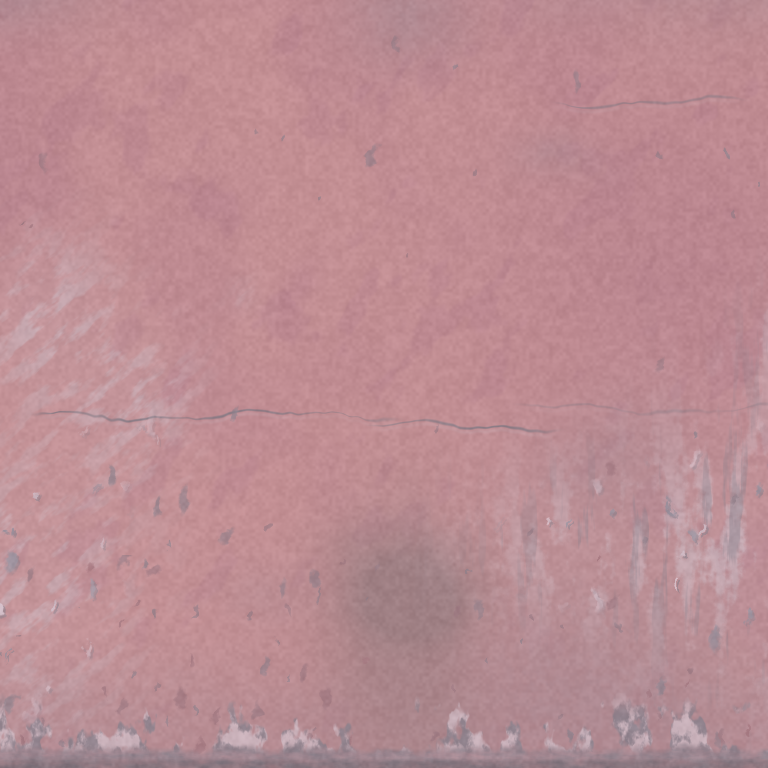
A Shadertoy shader for this texture:

```glsl
// Weathered pink plaster wall with hairline cracks, pale scuffs and a crumbling grey foot.
#define PINK vec3(0.765, 0.562, 0.578)
#define ROSE vec3(0.725, 0.520, 0.558)
#define MAUVE vec3(0.675, 0.535, 0.568)
#define SMUDGE vec3(0.605, 0.490, 0.505)
#define CHALK vec3(0.790, 0.715, 0.750)
#define SLATE vec3(0.540, 0.510, 0.555)
#define GRAIN 0.040
#define CHIP_CELLS 26.0
#define FOOT_HEIGHT 0.022

float hash(vec2 p) {
    vec3 q = fract(p.xyx * vec3(0.1031, 0.1030, 0.0973));
    q += dot(q, q.yzx + 33.33);
    return fract((q.x + q.y) * q.z);
}

float noise(vec2 p) {
    vec2 i = floor(p), f = fract(p);
    f = f * f * (3.0 - 2.0 * f);
    return mix(mix(hash(i), hash(i + vec2(1, 0)), f.x),
               mix(hash(i + vec2(0, 1)), hash(i + 1.0), f.x), f.y);
}

float fbm(vec2 p) {
    float sum = 0.0, amp = 0.53;
    for (int i = 0; i < 4; i++) {
        sum += amp * noise(p);
        p = mat2(1.6, 1.2, -1.2, 1.6) * p + 17.3;
        amp *= 0.5;
    }
    return sum;
}

vec2 turn(vec2 p, float a) {
    return vec2(cos(a) * p.x + sin(a) * p.y, cos(a) * p.y - sin(a) * p.x);
}

// Soft elliptical stain
float stain(vec2 p, vec2 centre, vec2 radius) {
    vec2 d = (p - centre) / radius;
    return exp(-dot(d, d));
}

// Layered-sine hairline: x is the dark line, y the lit lip below it
vec2 crack(vec2 p, float x0, float x1, float y, float seed) {
    float path = y + 0.005 * sin(p.x * 19.0 + seed) + 0.0025 * sin(p.x * 57.0 + seed * 2.0)
               + 0.003 * (noise(vec2(p.x * 90.0, seed)) - 0.5);
    float d = p.y - path;
    float width = 0.0015 + 0.0030 * noise(vec2(p.x * 28.0, seed + 5.0));
    float ends = smoothstep(x0, x0 + 0.05, p.x) * smoothstep(x1, x1 - 0.05, p.x);
    float fade = ends * (0.35 + 0.65 * noise(vec2(p.x * 17.0, seed + 9.0)));
    return fade * vec2(smoothstep(width, 0.0, abs(d)), smoothstep(0.004, 0.0, abs(d + 0.005)));
}

// Cellular flakes, slender and tilted: x is the coverage, y a random tone
vec2 chips(vec2 p, float cells, float density, float seed) {
    vec2 g = p * cells + (vec2(fbm(p * 70.0), fbm(p * 70.0 + 40.0)) - 0.5) * 0.5;
    vec2 best = vec2(0.0);
    for (int j = -1; j <= 1; j++)
    for (int i = -1; i <= 1; i++) {
        vec2 id = floor(g) + vec2(i, j);
        float pick = hash(id + seed);
        vec2 centre = id + vec2(hash(id + seed + 11.0), hash(id + seed + 23.0));
        vec2 d = turn(g - centre, 0.9 * (hash(id + seed + 37.0) - 0.75));
        float size = mix(0.08, 0.26, pow(hash(id + seed + 51.0), 3.0));
        float cover = smoothstep(1.15, 0.55, length(d / vec2(size * 0.7, size * 1.6)));
        cover *= step(pick, density);
        if (cover > best.x) best = vec2(cover, hash(id + seed + 67.0));
    }
    return best;
}

void mainImage(out vec4 fragColor, in vec2 fragCoord) {
    vec2 p = fragCoord / iResolution.xy;
    vec2 w = p + 0.07 * (vec2(fbm(p * 7.0), fbm(p * 7.0 + 30.0)) - 0.5);
    float broad = fbm(p * 4.0 + 3.0), fine = fbm(p * 95.0);

    // Painted ground with broad rose patches
    float rose = smoothstep(0.48, 0.68, broad) * 0.45 + 0.9 * stain(w, vec2(0.88, 0.66), vec2(0.24, 0.26))
               + 0.7 * stain(w, vec2(0.0, 0.86), vec2(0.11, 0.25));
    rose += 0.55 * smoothstep(0.61, 0.72, fbm(turn(p, -0.6) * vec2(22.0, 13.0)));
    rose += 0.7 * stain(turn(w - vec2(0.385, 0.635), -0.6), vec2(0.0), vec2(0.018, 0.04));
    vec3 col = mix(PINK, ROSE, clamp(rose, 0.0, 1.0));

    // Damp stains along the top, lower right and foot
    float damp = 0.8 * stain(w, vec2(0.95, 1.04), vec2(0.22, 0.07)) + 0.75 * stain(w, vec2(0.53, 0.99), vec2(0.08, 0.07))
               + 0.75 * stain(w, vec2(0.0, 1.02), vec2(0.14, 0.06)) + 0.55 * stain(w, vec2(0.79, 0.39), vec2(0.12, 0.08))
               + 0.45 * stain(w, vec2(0.72, 0.79), vec2(0.05, 0.03)) + 0.6 * stain(w, vec2(0.78, 0.15), vec2(0.22, 0.13))
               + 0.55 * smoothstep(0.20, 0.03, w.y) + 0.3 * stain(w, vec2(0.34, 0.22), vec2(0.07, 0.05));
    col = mix(col, MAUVE, clamp(damp * (0.75 + 0.5 * fine), 0.0, 0.95));
    float smudge = 0.85 * stain(w, vec2(0.53, 0.23), vec2(0.085, 0.075)) + 0.5 * stain(w, vec2(0.52, 0.14), vec2(0.09, 0.20));
    col = mix(col, SMUDGE, min(smudge, 0.9));

    // Chalky scuffs: slanted on the left, dripping on the right
    float left = stain(p, vec2(0.06, 0.59), vec2(0.09, 0.10)) + 0.8 * stain(p, vec2(0.18, 0.48), vec2(0.08, 0.09))
               + 0.9 * stain(p, vec2(0.04, 0.24), vec2(0.14, 0.20)) + 0.5 * stain(p, vec2(0.32, 0.61), vec2(0.025));
    float right = stain(p, vec2(0.98, 0.29), vec2(0.13, 0.18)) + 0.75 * stain(p, vec2(0.76, 0.29), vec2(0.15, 0.10))
                + 0.5 * stain(p, vec2(1.0, 0.56), vec2(0.04, 0.07));
    float slant = fbm(turn(p, -0.85) * vec2(75.0, 28.0));
    float drip = fbm(p * vec2(48.0, 11.0) + 8.0) * 0.75 + fine * 0.25;
    float scuff = left * (0.2 + 0.7 * smoothstep(0.46, 0.72, slant)) + right * (0.15 + 0.75 * smoothstep(0.46, 0.66, drip));
    col = mix(col, CHALK, clamp(scuff * 0.75, 0.0, 0.85));
    float groove = smoothstep(0.60, 0.72, fbm(p * vec2(75.0, 10.0) + 60.0));
    col = mix(col, SLATE, 0.45 * groove * min(right, 1.0));

    // Hairline cracks
    vec2 line = crack(p, 0.03, 0.53, 0.459, 1.0) + crack(p, 0.47, 0.74, 0.445, 4.0)
              + 0.45 * crack(p, 0.66, 1.04, 0.468, 7.0) + 0.8 * crack(p, 0.71, 0.98, 0.867, 2.5);
    col = mix(col, SLATE * 0.92, min(line.x * 0.85, 0.8));
    col = mix(col, CHALK, min(line.y * 0.22, 0.3));

    // Scattered flakes with a shadow at their lower right
    float wear = mix(0.05, 0.32, smoothstep(0.55, 0.08, p.y));
    vec2 pit = chips(p, CHIP_CELLS, wear, 3.0);
    vec2 flake = chips(p, CHIP_CELLS * 0.8, 0.55, 90.0);
    float shade = chips(p + vec2(-0.003, 0.003), CHIP_CELLS * 0.8, 0.55, 90.0).x;
    float bare = smoothstep(0.25, 0.75, max(left, right)) * smoothstep(0.5, 0.36, p.y);
    col = mix(col, mix(SLATE, ROSE * 0.88, pit.y), pit.x * 0.65);
    col = mix(col, SLATE, shade * bare * 0.55);
    col = mix(col, mix(SLATE * 1.1, CHALK * 1.09, smoothstep(0.2, 0.7, flake.y)), flake.x * bare * 0.85);

    // Crumbling foot: ragged chalk and slate above a grey ledge
    float crumble = fbm(p * vec2(42.0, 24.0) + 12.0);
    float ragged = smoothstep(0.0, 0.10, crumble - 0.36 - p.y * 3.6) * smoothstep(0.11, 0.06, p.y);
    col = mix(col, mix(SLATE, CHALK * 1.03, smoothstep(0.38, 0.62, fbm(p * vec2(85.0, 55.0)))), ragged * 0.8);
    float ledge = smoothstep(0.008, -0.004, p.y - FOOT_HEIGHT - 0.018 * (crumble - 0.5));
    vec3 stone = mix(SLATE * 0.93, MAUVE * 1.04, fbm(p * vec2(45.0, 130.0)));
    col = mix(col, stone * mix(0.88, 1.0, smoothstep(0.006, 0.014, p.y)), ledge * 0.9);

    // Fine mottling
    col += GRAIN * (noise(p * 230.0) - 0.5) + 0.05 * (fine - 0.5);
    fragColor = vec4(clamp(col, 0.0, 1.0), 1.0);
}
```
